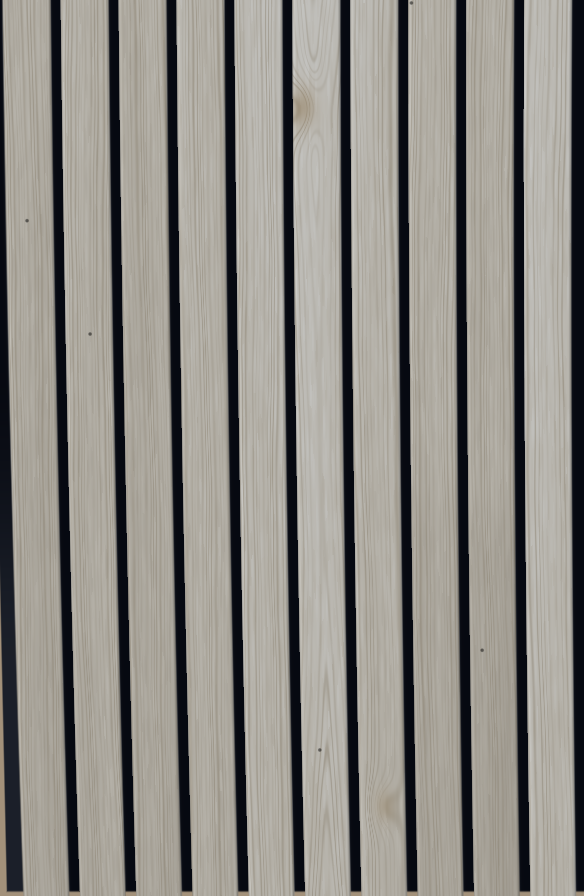
Give the GLSL for this texture, as a Shadertoy shader.

```glsl
const float SLATS = 10.0;
const vec2 FIRST_EDGE = vec2(0.040, 0.004);     // left edge of slat 0: bottom, top
const vec2 PITCH = vec2(0.0964, 0.0992);        // slat spacing: bottom, top
const vec2 SLAT_SHARE = vec2(0.818, 0.835);     // wood part of the pitch: bottom, top
const float BOW = 0.004;                        // sideways bend at mid height
const float FINE_RINGS = 13.0;                  // grain lines across a straight slat
const float COARSE_RINGS = 8.5;                 // grain lines across a flat-sawn slat
const float FLAT_SLAT = 5.0;                    // slat with the arched grain
const float CATHEDRAL = 13.0;                   // steepness of the arches
const float SLAT_WIDTH = 0.0535;                // in canvas heights
const vec3 KNOT_A = vec3(5.0, 0.20, 0.88);      // slat, across, height
const vec3 KNOT_B = vec3(6.0, 0.55, 0.10);
const vec3 WOOD_LIGHT = vec3(0.77, 0.77, 0.76);
const vec3 WOOD_MID = vec3(0.705, 0.69, 0.655);
const vec3 WOOD_DARK = vec3(0.63, 0.61, 0.57);
const vec3 RING_COLOR = vec3(0.55, 0.515, 0.45);
const vec3 KNOT_COLOR = vec3(0.60, 0.53, 0.42);
const vec3 GAP_BLACK = vec3(0.025, 0.035, 0.065);
const vec3 GAP_LIT = vec3(0.14, 0.16, 0.20);
const vec3 FLOOR_COLOR = vec3(0.64, 0.57, 0.48);

float hash(vec2 p) {
    p = fract(p * vec2(0.1031, 0.1137));
    p += dot(p, p.yx + 33.33);
    return fract((p.x + p.y) * p.x * 17.0);
}

// Cellular noise: distance to the nearest point, and that point's random value
vec2 cells(vec2 p) {
    vec2 base = floor(p);
    vec2 best = vec2(2.0, 0.0);
    for (int j = -1; j <= 1; j++)
    for (int i = -1; i <= 1; i++) {
        vec2 c = base + vec2(i, j);
        float d = length(c + vec2(hash(c + 7.0), hash(c + 61.0)) - p);
        if (d < best.x) best = vec2(d, hash(c + 113.0));
    }
    return best;
}

// Bell-shaped swelling around a knot on its own slat
float knot(vec2 q, float id, vec3 k, float radius) {
    vec2 e = (q - k.yz) * vec2(SLAT_WIDTH, 0.65) / radius;
    return abs(id - k.x) < 0.5 ? exp(-dot(e, e)) : 0.0;
}

// Growth rings: q.x runs across the slat, q.y up the canvas
float ringLines(vec2 q, float id, float swelling) {
    float seed = hash(vec2(id + 3.0, 19.0));
    float isFlat = 1.0 - step(0.5, abs(id - FLAT_SLAT));
    float coarse = max(exp(-pow(id - 5.5, 2.0) * 0.7), step(8.5, id));
    float wobble = 0.05 * sin(q.y * 5.0 + seed * 40.0)
                 + 0.018 * sin(q.y * 14.0 + seed * 70.0 + q.x * 3.0)
                 + 0.006 * sin(q.y * 41.0 + q.x * 9.0);
    float d = q.x + wobble - mix(-0.6 - seed, 0.5, isFlat);
    float rings = mix(FINE_RINGS, COARSE_RINGS, coarse) * sqrt(d * d + 0.008);
    rings -= isFlat * CATHEDRAL * pow(q.y - 0.5, 2.0);
    rings += 4.5 * swelling;
    rings += 0.28 * sin(rings * 1.7 + seed * 9.0) + 0.3 * sin(rings * 0.61 + seed * 5.0);
    float strength = 0.65 + 0.35 * sin(rings * 0.83 + seed * 20.0 + q.y * 3.0);
    return strength * pow(0.5 + 0.5 * sin(6.2832 * rings), mix(2.0, 3.5, coarse));
}

vec3 wood(vec2 q, float id) {
    float knotA = knot(q, id, KNOT_A, 0.022);
    float knotB = knot(q, id, KNOT_B, 0.017);

    // Tone of each slat, room light and soft shadow on the right
    float tone = 0.36 + 0.32 * exp(-pow(id - FLAT_SLAT, 2.0) * 0.4) + 0.3 * step(8.5, id);
    tone += 0.12 * (hash(vec2(id, 5.0)) - 0.5) + 0.22 * (q.y - 0.45);
    float shadowed = step(6.5, id) * step(id, 8.5);
    tone -= 0.15 * shadowed * (1.0 - smoothstep(0.42, 0.49, q.y + 0.02 * (id - 7.0)));
    tone += 0.06 * sin(q.x * 5.0 + id * 2.3 + 1.5 * sin(q.y * 4.0 + id));

    // Pale fibres and short pores
    vec2 fibre = cells(vec2(q.x * 17.0 + id * 37.0, q.y * 26.0));
    tone += 0.32 * (fibre.y - 0.5) * (1.0 - smoothstep(0.1, 0.8, fibre.x));

    vec3 color = mix(WOOD_DARK, WOOD_MID, clamp(tone * 2.0, 0.0, 1.0));
    color = mix(color, WOOD_LIGHT, clamp(tone * 2.0 - 1.0, 0.0, 1.0));
    color = mix(color, RING_COLOR, 0.5 * ringLines(q, id, knotA + 0.7 * knotB));
    return mix(color, KNOT_COLOR, 0.6 * knotA * knotA + 0.4 * knotB * knotB);
}

void mainImage(out vec4 fragColor, in vec2 fragCoord) {
    vec2 uv = fragCoord / iResolution.xy;
    float px = 1.0 / iResolution.x;

    // Slat layout, slightly fanned and bowed
    float pitch = mix(PITCH.x, PITCH.y, uv.y);
    float first = mix(FIRST_EDGE.x, FIRST_EDGE.y, uv.y) - BOW * 4.0 * uv.y * (1.0 - uv.y);
    float s = (uv.x - first) / pitch;
    float id = clamp(floor(s), 0.0, SLATS - 1.0);
    float share = mix(SLAT_SHARE.x, SLAT_SHARE.y, uv.y);
    float u = (s - id) / share;
    float edge = max(-u, u - 1.0) * share * pitch;

    // Backing panel, lit along the lower left, and the floor beyond it
    float margin = step(s, 0.0) * (1.0 - smoothstep(0.25, 0.6, uv.y));
    vec3 color = mix(GAP_BLACK, GAP_LIT, max(0.7 * margin, 0.6 * exp(-max(edge, 0.0) * 700.0)));
    float floorDist = min(uv.x - 0.012 + 0.034 * uv.y, uv.y - 0.005);
    color = mix(FLOOR_COLOR, color, smoothstep(-px, px, floorDist));

    // Slat face with a pale left bevel, a dark right bevel and rare specks
    vec3 face = wood(vec2(u, uv.y), id);
    face += 0.05 * exp(-abs(u - 0.05) * 45.0);
    face *= 1.0 - 0.25 * smoothstep(0.93, 1.0, u) - 0.15 * (1.0 - smoothstep(0.0, 0.03, u));
    vec2 speck = cells(uv * vec2(1.0, 1.533) * 14.0);
    face *= 1.0 - 0.5 * step(0.97, speck.y) * (1.0 - smoothstep(0.02, 0.06, speck.x));
    color = mix(color, face, 1.0 - smoothstep(-px, px, edge));

    fragColor = vec4(color, 1.0);
}
```
